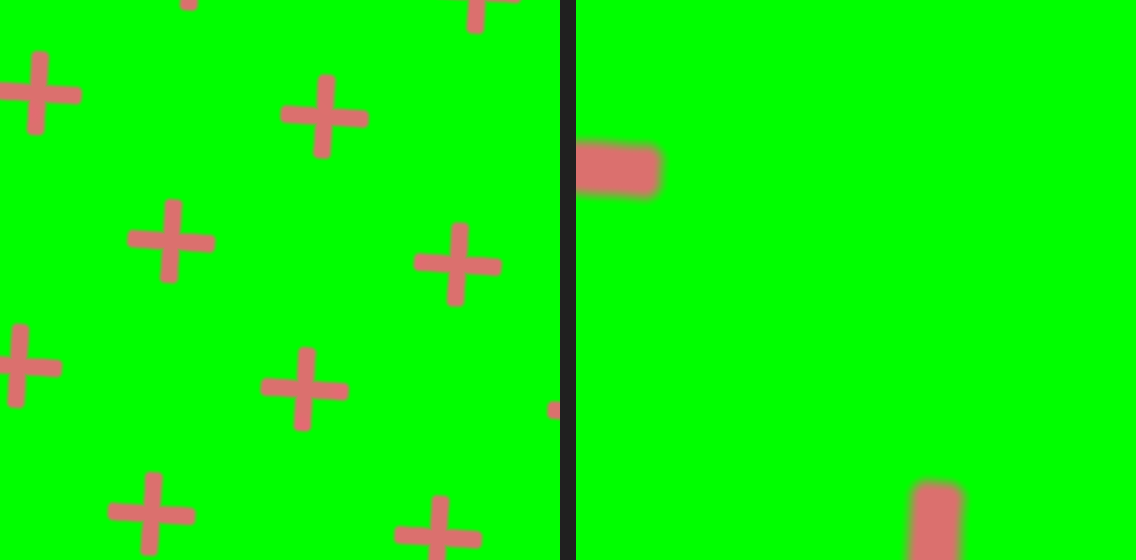
Left, the full canvas; right, a detail of the centre.
Give the GLSL for this pattern, as a Shadertoy shader.

```glsl
// Small rose plus signs on vivid green, set on a slightly tilted centred lattice.
// Each plus is the union of two rounded bars with soft edges; gradient noise
// drifts the rose tint and barely wobbles the outline.

const vec3 GREEN = vec3(0.0, 1.0, 0.0);
const vec3 ROSE = vec3(0.86, 0.44, 0.43);
const vec3 HOT_ROSE = vec3(0.92, 0.40, 0.47);

// Lattice steps and one plus centre, in canvas units
const vec2 STEP_ACROSS = vec2(0.5117, -0.0417);
const vec2 STEP_UP = vec2(0.0352, 0.4870);
const vec2 ANCHOR = vec2(0.5794, 0.7917);

const float TILT = 0.064;
const float BAR_HALF_WIDTH = 0.0156;
const float ACROSS_HALF_LENGTH = 0.0785;
const float UP_HALF_LENGTH = 0.0750;
const float CORNER_RADIUS = 0.010;
const float EDGE_SOFTNESS = 0.0060;

vec2 hashGradient(vec2 cell) {
    vec2 h = vec2(dot(cell, vec2(127.1, 311.7)), dot(cell, vec2(269.5, 183.3)));
    return 2.0 * fract(sin(h) * 43758.5) - 1.0;
}

float gradientNoise(vec2 p) {
    vec2 i = floor(p);
    vec2 f = p - i;
    vec2 u = f * f * (3.0 - 2.0 * f);
    float n00 = dot(hashGradient(i), f);
    float n10 = dot(hashGradient(i + vec2(1, 0)), f - vec2(1, 0));
    float n01 = dot(hashGradient(i + vec2(0, 1)), f - vec2(0, 1));
    float n11 = dot(hashGradient(i + vec2(1, 1)), f - vec2(1, 1));
    return mix(mix(n00, n10, u.x), mix(n01, n11, u.x), u.y);
}

float roundedBox(vec2 p, vec2 halfSize, float radius) {
    vec2 q = abs(p) - halfSize + radius;
    return length(max(q, 0.0)) + min(max(q.x, q.y), 0.0) - radius;
}

float plusSign(vec2 p, vec2 halfLengths, float halfWidth, float radius) {
    float across = roundedBox(p, vec2(halfLengths.x, halfWidth), radius);
    float up = roundedBox(p, vec2(halfWidth, halfLengths.y), radius);
    return min(across, up);
}

// Offset from the nearest lattice point, with the lattice shifted by a fraction of a cell
vec2 latticeOffset(vec2 p, mat2 basis, vec2 shift) {
    vec2 q = inverse(basis) * p - shift;
    return basis * (q - round(q));
}

mat2 rotation(float angle) {
    float c = cos(angle), s = sin(angle);
    return mat2(c, s, -s, c);
}

void mainImage(out vec4 fragColor, in vec2 fragCoord) {
    vec2 p = fragCoord / iResolution.y;
    mat2 basis = mat2(STEP_ACROSS, STEP_UP);
    mat2 turn = rotation(TILT);
    vec2 halfLengths = vec2(ACROSS_HALF_LENGTH, UP_HALF_LENGTH);

    // Corner points, then centre points of the lattice
    float d = 1.0;
    for (int i = 0; i < 2; i++) {
        vec2 local = turn * latticeOffset(p - ANCHOR, basis, vec2(0.5 * float(i)));
        d = min(d, plusSign(local, halfLengths, BAR_HALF_WIDTH, CORNER_RADIUS));
    }
    d += 0.0012 * gradientNoise(p * 45.0);

    // Soft edge, never narrower than a pixel
    float softness = max(EDGE_SOFTNESS, 1.0 / iResolution.y);
    float coverage = 1.0 - smoothstep(-softness, softness, d);

    // Patchy tint within the rose
    float patchiness = smoothstep(0.15, 0.5, gradientNoise(p * 16.0 + 3.7));
    vec3 rose = mix(ROSE, HOT_ROSE, 0.7 * patchiness);
    fragColor = vec4(mix(GREEN, rose, coverage), 1.0);
}
```
